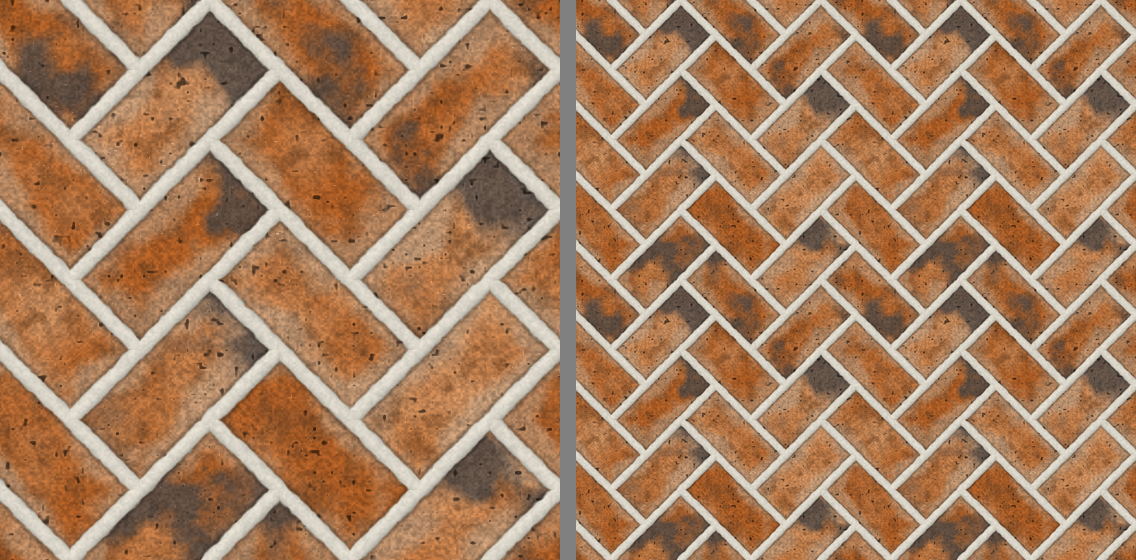
Left: one tile. Right: repeated 2 by 2.
This texture is drawn by a WebGL 1 fragment shader. Its source:

```glsl
precision highp float;
uniform vec2 u_resolution;

float hash(vec2 p) {
  return fract(sin(dot(p, vec2(127.1, 311.7))) * 43758.5453);
}

// Value noise with n cells across the canvas, wrapping at its edges
float noise(vec2 uv, float n) {
  vec2 p = uv * n;
  vec2 i = floor(p);
  vec2 f = fract(p);
  f = f * f * (3.0 - 2.0 * f);
  float low = mix(hash(mod(i, n)), hash(mod(i + vec2(1.0, 0.0), n)), f.x);
  float high = mix(hash(mod(i + vec2(0.0, 1.0), n)), hash(mod(i + 1.0, n)), f.x);
  return mix(low, high, f.y);
}

float fbm(vec2 uv, float n) {
  float sum = 0.0;
  float amp = 0.52;
  for (int k = 0; k < 5; k++) {
    sum += amp * noise(uv, n);
    n *= 2.0;
    amp *= 0.5;
  }
  return sum;
}

void main() {
  vec2 uv = gl_FragCoord.xy / u_resolution;
  vec2 p = uv * 8.0;

  // Diagonal herringbone of 2:1 bricks; four cells make one step
  vec2 diag = 0.5 * vec2(p.x - 1.0 + p.y, p.x - 1.0 - p.y);
  vec2 cell = floor(diag);
  float phase = mod(cell.x + cell.y, 4.0);
  bool rising = phase < 1.5;
  vec2 halfSize = rising ? vec2(1.0, 0.5) : vec2(0.5, 1.0);
  vec2 centre = cell + halfSize - mod(phase, 2.0) * (2.0 * halfSize - 1.0);
  vec2 local = diag - centre;
  vec2 id = mod(vec2(centre.x + centre.y + 1.0, centre.x - centre.y), 8.0);

  // Distance to the brick border and the direction inwards
  vec2 gap = halfSize - abs(local);
  float edge = min(gap.x, gap.y);
  vec2 inward = gap.x < gap.y ? vec2(-sign(local.x), 0.0) : vec2(0.0, -sign(local.y));
  float light = dot(vec2(inward.x + inward.y, inward.x - inward.y), vec2(-0.4, 0.6));

  // Firing of each brick: pale or rusty, clean or sooty
  float row = floor(id.y * 0.5);
  float odd = mod(row + floor(id.x * 0.25), 2.0);
  bool secondRow = abs(row - 1.0) < 0.5;
  bool palest = rising && secondRow && odd < 0.5;
  float paleness = rising ? 0.15 + 0.6 * odd : (secondRow ? 0.5 : 0.08);
  float sootiness = rising ? 0.85 : (row > 2.5 ? 0.8 : 0.05);
  if (palest) {
    paleness = 0.9;
    sootiness = 0.0;
  }

  // Noise layers, shifted for every brick
  vec2 q = uv + vec2(hash(id), hash(id + 17.3));
  float cloud = fbm(q, 8.0);
  float smoke = fbm(q + 0.37, 8.0);
  float mottle = fbm(q + 0.61, 32.0);
  float fine = noise(uv, 256.0);
  float coarse = noise(uv + 0.29, 128.0);

  // Clay body
  vec3 rust = vec3(0.65, 0.35, 0.14);
  vec3 tanClay = vec3(0.75, 0.52, 0.34);
  vec3 beige = vec3(0.70, 0.61, 0.52);
  vec3 soot = vec3(0.29, 0.27, 0.26);
  vec3 brick = mix(rust, tanClay, clamp(paleness + 1.6 * (cloud - 0.5), 0.0, 1.0));
  brick = mix(brick, vec3(0.47, 0.28, 0.14), 0.55 * smoothstep(0.48, 0.72, mottle));

  // Frosted rims and soot, gathered at the upper end of the pale rising bricks
  float frost = smoothstep(0.34, 0.08, edge + 0.9 * (smoke - 0.45));
  brick = mix(brick, beige, 0.55 * frost);
  float burn = smoothstep(0.44, 0.66, smoke);
  if (rising && odd > 0.5) {
    float end = smoothstep(0.2, 0.6, local.x + 0.8 * (smoke - 0.5));
    burn = 0.35 * burn + end * smoothstep(0.3, 0.55, cloud);
  }
  brick = mix(brick, soot, clamp(burn * sootiness, 0.0, 0.8));

  // Sandy grain, dark pits and bright specks
  brick *= 0.78 + 0.28 * fine + 0.2 * coarse;
  float pits = smoothstep(0.72, 0.9, 0.6 * coarse + 0.4 * noise(q, 64.0));
  brick *= 1.0 - 0.6 * pits;
  brick += 0.14 * smoothstep(0.9, 1.0, noise(uv + 0.53, 256.0));
  brick *= 1.0 - 0.3 * smoothstep(0.13, 0.075, edge);

  // Rounded mortar bead, lit from the upper left
  float bead = clamp(edge / 0.08, 0.0, 1.0);
  vec3 mortar = vec3(0.86, 0.84, 0.79) * (0.93 + 0.08 * fine + 0.06 * coarse);
  mortar *= 1.0 + 0.1 * light * bead - 0.16 * bead * bead * bead;

  float blur = 0.008 + 4.0 / u_resolution.y;
  float wobble = 0.022 * (noise(uv, 64.0) - 0.5) + 0.014 * (coarse - 0.5);
  float cover = smoothstep(0.078 - blur, 0.078 + blur, edge + wobble);
  gl_FragColor = vec4(mix(mortar, brick, cover), 1.0);
}
```
